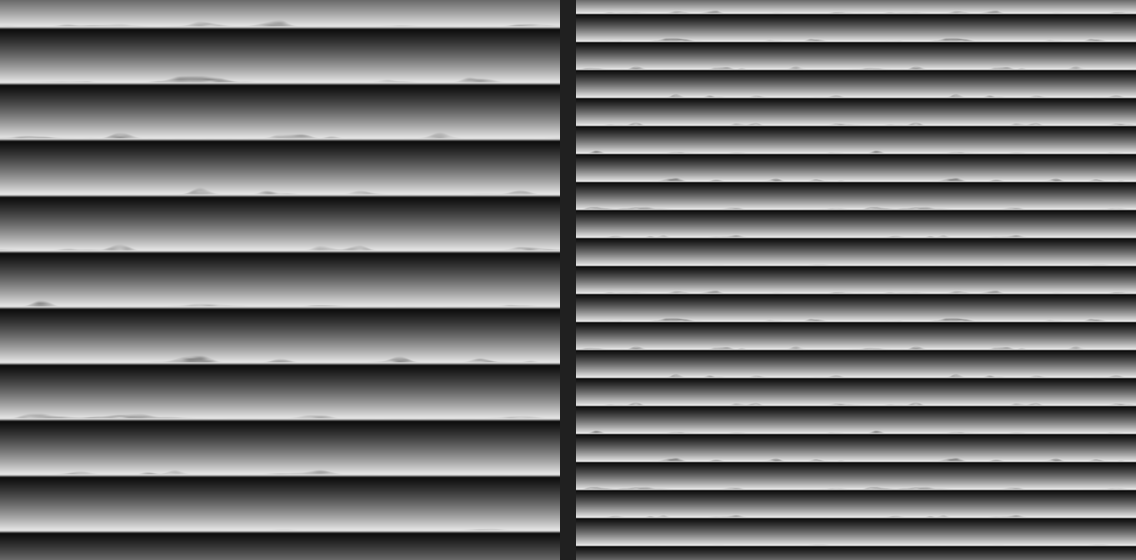
Left, the tile; right, the same tile 2 across and 2 down.
This texture map is drawn by a WebGL 1 fragment shader. Its source:

```glsl
precision highp float;

uniform vec2 u_resolution;

#define BOARDS 10.0
#define LIP_WIDTH 0.035
#define DARK 0.03
#define LIGHT 0.94
#define RAMP_LINEAR 0.68
#define WEAR_CELLS 14.0
#define WEAR_BASE 0.045
#define WEAR_REACH 0.13
#define WEAR_STRENGTH 0.42

float hash(vec2 p) {
    return fract(sin(dot(p, vec2(127.1, 311.7))) * 43758.5453);
}

// Value noise that wraps horizontally after a whole number of cells
float wrapNoise(vec2 p, float cells) {
    vec2 i = floor(p);
    vec2 f = fract(p);
    f = f * f * (3.0 - 2.0 * f);
    float x0 = mod(i.x, cells);
    float x1 = mod(i.x + 1.0, cells);
    float low = mix(hash(vec2(x0, i.y)), hash(vec2(x1, i.y)), f.x);
    float high = mix(hash(vec2(x0, i.y + 1.0)), hash(vec2(x1, i.y + 1.0)), f.x);
    return mix(low, high, f.y);
}

// Board height profile: 0 at its upper end, 1 at its lower lip
float boardShade(float t) {
    return mix(DARK, LIGHT, t * mix(t, 1.0, RAMP_LINEAR));
}

// Smudged chips lying just above the lip
float lipWear(float x, float height, float row) {
    float seed = row * 19.0;
    float patches = wrapNoise(vec2(x * WEAR_CELLS, seed), WEAR_CELLS);
    float cells = WEAR_CELLS * 2.0;
    float ragged = wrapNoise(vec2(x * cells, seed + 5.0), cells);
    float grainCells = WEAR_CELLS * 4.0;
    float grain = wrapNoise(vec2(x * grainCells, seed + 9.0 + height * 24.0), grainCells);

    float worn = smoothstep(0.45, 1.0, patches);
    float reach = WEAR_BASE + WEAR_REACH * worn * ragged;
    float body = 1.0 - smoothstep(reach * 0.5, reach, height);
    float base = smoothstep(0.01, 0.05, height);
    float amount = mix(0.15, 1.0, worn * (0.4 + 0.6 * ragged));
    return body * base * amount * (0.35 + 0.65 * grain);
}

void main() {
    vec2 uv = gl_FragCoord.xy / u_resolution;

    // Each row is centred on a lip
    float y = uv.y * BOARDS;
    float row = floor(y);
    float height = fract(y) - 0.5;

    // Bright board end above the lip, dark start of the next one below
    float upper = boardShade(1.0 - max(height, 0.0));
    float lower = boardShade(max(-height, 0.0));
    upper *= 1.0 - WEAR_STRENGTH * lipWear(uv.x, max(height, 0.0), row);

    float softness = max(LIP_WIDTH, BOARDS / u_resolution.y);
    float shade = mix(lower, upper, smoothstep(-softness, softness, height));
    gl_FragColor = vec4(vec3(shade), 1.0);
}
```
